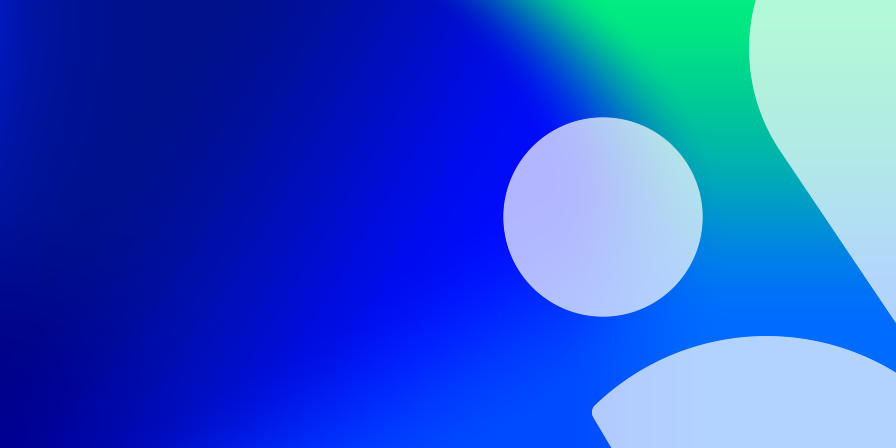
This background is drawn by a WebGL 1 fragment shader. Its source:

```glsl
precision highp float;
// Deep blue to green gradient backdrop with three translucent pale rounded shapes.

uniform vec2 u_resolution;

// Distance to a segment from a to b, thickened by radius.
float capsule(vec2 p, vec2 a, vec2 b, float radius) {
  vec2 ab = b - a;
  float t = clamp(dot(p - a, ab) / dot(ab, ab), 0.0, 1.0);
  return length(p - a - ab * t) - radius;
}

// Intersection of two distances with a rounded corner.
float roundedIntersection(float a, float b, float radius) {
  vec2 d = vec2(a, b) + radius;
  return length(max(d, 0.0)) + min(max(d.x, d.y), 0.0) - radius;
}

vec3 backdrop(vec2 p) {
  // Navy at upper left turns to royal blue toward lower right.
  vec3 color = mix(vec3(0.0, 0.065, 0.54), vec3(0.0, 0.045, 1.0),
                   smoothstep(-0.15, 0.93, p.x - 0.6 * p.y));
  color.g -= 0.06 * smoothstep(0.6, 0.1, p.y) * smoothstep(0.5, 0.0, p.x);
  color += vec3(0.0, 0.03, 0.2) * exp(-9.0 * p.x) * smoothstep(0.2, 1.0, p.y);

  // Azure glow along the bottom.
  color = mix(color, vec3(0.0, 0.29, 1.0),
              smoothstep(0.25, 1.1, p.x - 1.6 * p.y));

  // Right side: azure below, teal in the middle, bright green on top.
  vec3 aurora = mix(vec3(0.0, 0.42, 1.0), vec3(0.0, 0.77, 0.6),
                    smoothstep(0.25, 0.8, p.y));
  aurora = mix(aurora, vec3(0.0, 0.92, 0.5), smoothstep(0.7, 1.0, p.y));

  // Its soft left border bends outward toward the top.
  float rise = clamp(2.0 * p.y - 1.0, 0.0, 1.0);
  float border = 1.23 - 0.28 * rise * rise;
  return mix(color, aurora, smoothstep(0.0, 0.4, p.x - border));
}

void main() {
  vec2 p = gl_FragCoord.xy / u_resolution.y;
  float pixel = 1.0 / u_resolution.y;

  // Floating disc, slanted capsule at the right, and domed wedge at the bottom.
  float disc = length(p - vec2(1.346, 0.5156)) - 0.2225;
  float slant = capsule(p, vec2(2.081, 0.891), vec2(2.921, -0.358), 0.409);
  float dome = length(p - vec2(1.711, -0.302)) - 0.552;
  float side = dot(p - vec2(1.3385, 0.0443), vec2(-0.86, -0.51));
  float wedge = roundedIntersection(dome, side, 0.016);

  float shapes = min(disc, min(slant, wedge));
  float cover = 1.0 - smoothstep(-0.6 * pixel, 0.6 * pixel, shapes);

  vec3 color = mix(backdrop(p), vec3(1.0), 0.7 * cover);
  gl_FragColor = vec4(color, 1.0);
}
```
